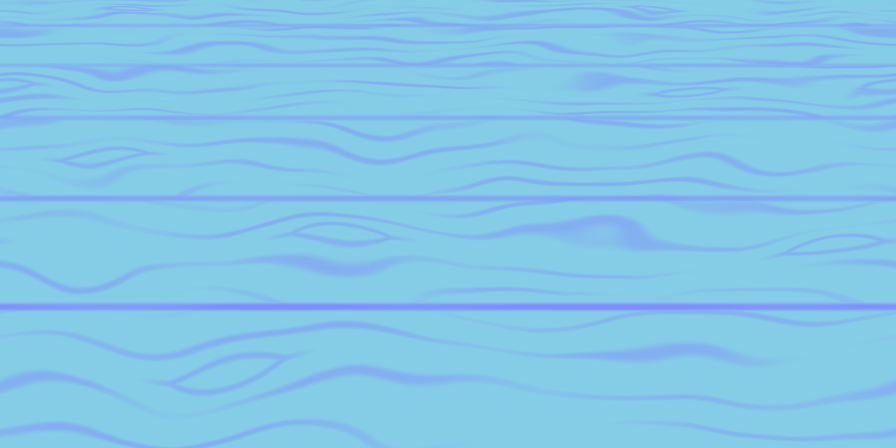
Reproduce this texture procedurally as a Shadertoy shader.

```glsl
#define BASE_COLOR vec3(0.52, 0.80, 0.90)
#define LINE_COLOR vec3(0.505, 0.55, 1.0)
#define GRAIN_LINES 3.7
#define GRAIN_WIDTH 0.020
#define GRAIN_OPACITY 0.46
#define WAVE_HEIGHT 0.42
#define WAVE_DENSITY 2.4
#define KNOT_CENTER 0.47
#define KNOT_LENGTH 0.115
#define KNOT_HEIGHT 0.10
#define KNOT_BULGE 0.09

const int PLANKS = 6;
const float NONE = 9.0;

// Plank boundaries measured from the top, widening towards the bottom
const float SEAMS[7] = float[7](0.0, 0.057, 0.146, 0.263, 0.443, 0.685, 1.0);

// Horizontal centers of up to two knots per plank
const vec2 KNOTS[6] = vec2[6](vec2(0.143, 0.73), vec2(NONE), vec2(0.0, 0.77),
                              vec2(0.117, NONE), vec2(0.381, 0.931), vec2(0.254, NONE));

vec2 gradientAt(vec2 cell, float period) {
    cell.x = mod(cell.x, period);
    float h = fract(sin(dot(cell, vec2(127.1, 311.7))) * 43758.5);
    return vec2(cos(6.2832 * h), sin(6.2832 * h));
}

// Gradient noise that wraps horizontally after "period" cells
float gradientNoise(vec2 p, float period) {
    vec2 i = floor(p), f = p - i;
    vec2 s = f * f * f * (f * (f * 6.0 - 15.0) + 10.0);
    vec2 e = vec2(0.0, 1.0);
    float a = dot(gradientAt(i, period), f);
    float b = dot(gradientAt(i + e.yx, period), f - e.yx);
    float c = dot(gradientAt(i + e.xy, period), f - e.xy);
    float d = dot(gradientAt(i + e.yy, period), f - e.yy);
    return mix(mix(a, b, s.x), mix(c, d, s.x), s.y);
}

// Soft stroke of the given half width
float stroke(float dist, float halfWidth) {
    float w = max(halfWidth, 1.5 / iResolution.y);
    return 1.0 - smoothstep(0.15 * w, w, abs(dist));
}

// Wavy grain and eye-shaped knots of one plank
float plankGrain(float x, float depth, int plank) {
    float top = SEAMS[plank];
    float height = SEAMS[plank + 1] - top;
    float v = (depth - top) / height;
    float seed = 13.0 * float(plank) + 5.0;
    float cells = round(WAVE_DENSITY / sqrt(height));
    float halfWidth = GRAIN_WIDTH * sqrt(height);
    float wave = gradientNoise(vec2(x * cells, v * 1.3 + seed), cells)
               + 0.25 * gradientNoise(vec2(x * cells * 2.0, v * 2.0 + seed + 40.0), cells * 2.0);
    float across = v - KNOT_CENTER + WAVE_HEIGHT * wave;

    // Knots draw a lens and push the grain apart
    float bulge = 0.0, lens = 0.0;
    for (int k = 0; k < 2; k++) {
        float center = KNOTS[plank][k];
        if (center > 1.0) continue;
        float q = (fract(x - center + 0.5) - 0.5) / (KNOT_LENGTH * sqrt(height));
        float outline = KNOT_HEIGHT * max(0.0, 1.0 - q * q);
        float fade = 1.0 - smoothstep(0.9, 1.6, abs(q));
        lens = max(lens, fade * stroke((abs(across) - outline) * height, halfWidth));
        bulge = max(bulge, KNOT_BULGE * exp(-0.25 * q * q));
    }

    // Evenly spaced contours with strength that varies along each line
    float level = sign(across) * max(0.0, abs(across) - bulge) * GRAIN_LINES;
    float dist = (fract(level) - 0.5) * height / GRAIN_LINES;
    float wear = gradientNoise(vec2(x * cells * 1.0, floor(level) * 7.0 + seed + 0.37), cells);
    float strength = smoothstep(-0.4, 0.35, wear);
    float grain = strength * stroke(dist, halfWidth * mix(0.8, 1.15, strength));
    return max(grain, 0.85 * lens);
}

// Seams grow wider and darker towards the bottom
float seamLines(float x, float depth) {
    float ink = 0.0;
    for (int k = 1; k < PLANKS; k++) {
        float d = SEAMS[k];
        float wear = gradientNoise(vec2(x * 6.0, float(k) * 9.0 + 0.4), 6.0);
        float strength = (0.35 + 1.25 * d * d) * (1.0 + 0.35 * wear);
        ink = max(ink, strength * stroke(depth - d, mix(0.006, 0.016, d)));
    }
    return ink;
}

void mainImage(out vec4 fragColor, in vec2 fragCoord) {
    vec2 uv = fragCoord / iResolution.xy;
    float depth = 1.0 - uv.y;
    int plank = 0;
    for (int k = 1; k < PLANKS; k++) plank += int(step(SEAMS[k], depth));

    float grain = GRAIN_OPACITY * plankGrain(uv.x, depth, plank);
    float seam = seamLines(uv.x, depth);
    float ink = clamp(max(grain, seam) + 0.3 * min(grain, seam), 0.0, 1.0);
    fragColor = vec4(mix(BASE_COLOR, LINE_COLOR, ink), 1.0);
}
```
